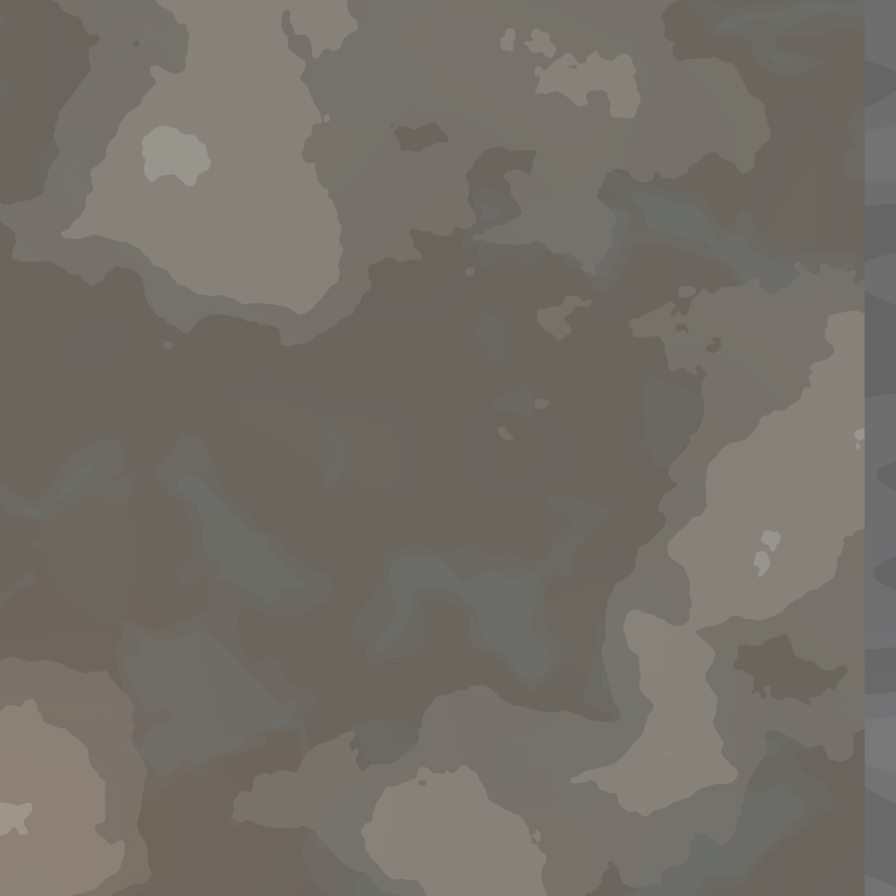
Reproduce this texture procedurally as a Shadertoy shader.

```glsl
const vec3 UMBER = vec3(0.415, 0.396, 0.365);
const vec3 TAUPE = vec3(0.460, 0.445, 0.416);
const vec3 STONE = vec3(0.525, 0.506, 0.474);
const vec3 CHALK = vec3(0.595, 0.584, 0.555);
const vec3 SLATE = vec3(0.422, 0.429, 0.412);
const vec3 STEEL = vec3(0.430, 0.430, 0.435);

vec2 hashGradient(vec2 cell) {
    vec3 q = fract(cell.xyx * vec3(0.1031, 0.1030, 0.0973));
    q += dot(q, q.yzx + 33.33);
    float angle = 6.2832 * fract((q.x + q.y) * q.z);
    return vec2(cos(angle), sin(angle));
}

float gradientNoise(vec2 p) {
    vec2 i = floor(p), f = fract(p);
    vec2 u = f * f * f * (f * (f * 6.0 - 15.0) + 10.0);
    vec2 e = vec2(0.0, 1.0);
    float a = dot(hashGradient(i), f);
    float b = dot(hashGradient(i + e.yx), f - e.yx);
    float c = dot(hashGradient(i + e.xy), f - e.xy);
    float d = dot(hashGradient(i + e.yy), f - e.yy);
    return mix(mix(a, b, u.x), mix(c, d, u.x), u.y);
}

float fbm(vec2 p, int octaves, float gain) {
    float sum = 0.0, amplitude = 1.0;
    for (int i = 0; i < octaves; i++) {
        sum += amplitude * gradientNoise(p);
        p = mat2(1.6, 1.2, -1.2, 1.6) * p + 17.3;
        amplitude *= gain;
    }
    return sum;
}

// Smooth elliptical rise, one at its centre
float mound(vec2 p, vec2 centre, vec2 radius) {
    vec2 q = (p - centre) / radius;
    return exp(-dot(q, q));
}

// Antialiased threshold
float cut(float level, float value) {
    float w = max(fwidth(value) * 0.7, 0.0005);
    return smoothstep(level - w, level + w, value);
}

// Broad pale regions around a dark middle
float relief(vec2 p) {
    float h = 1.00 * mound(p, vec2(0.24, 0.96), vec2(0.16, 0.17));
    h += 0.88 * mound(p, vec2(0.64, 0.93), vec2(0.18, 0.15));
    h += 0.88 * mound(p, vec2(0.28, 0.73), vec2(0.20, 0.10));
    h += 0.92 * mound(p, vec2(0.93, 0.50), vec2(0.16, 0.23));
    h += 0.64 * mound(p, vec2(0.75, 0.26), vec2(0.10, 0.16));
    h += 0.80 * mound(p, vec2(0.53, 0.08), vec2(0.24, 0.11));
    h += 0.85 * mound(p, vec2(0.02, 0.10), vec2(0.12, 0.16));
    return h;
}

// Cool vertical band with faint horizontal steps
vec3 edgeBand(vec2 uv) {
    float n = gradientNoise(vec2(uv.x * 4.0, uv.y * 9.0 + 3.0));
    float tone = 0.035 * cut(-0.05, n) + 0.02 * cut(0.2, n);
    float lower = 0.02 * (1.0 - smoothstep(0.15, 0.45, uv.y));
    return STEEL - 0.035 + tone + lower;
}

void mainImage(out vec4 fragColor, in vec2 fragCoord) {
    vec2 uv = fragCoord / iResolution.xy;

    // Bent coordinates give lobed outlines
    vec2 bend = vec2(fbm(uv * 6.0 + 4.7, 3, 0.5), fbm(uv * 6.0 + 31.2, 3, 0.5));
    vec2 p = uv + 0.065 * bend;

    // Height with large lobes and ragged rims
    float height = relief(p) + 0.50 * fbm(p * vec2(5.0, 6.5) + 8.4, 3, 0.5);
    height += 0.05 * fbm(uv * 42.0, 2, 0.6);

    // Cool stains, strongest low down
    float stain = fbm(p * vec2(6.0, 7.5) + 52.0, 3, 0.5);
    stain += 0.50 * mound(uv, vec2(0.74, 0.12), vec2(0.20, 0.15));
    stain += 0.30 * mound(uv, vec2(0.28, 0.22), vec2(0.24, 0.16));
    stain += 0.25 * mound(uv, vec2(0.94, 0.92), vec2(0.12, 0.10));
    float cool = 0.4 * cut(0.26, stain) + 0.5 * cut(0.45, stain);

    // Flat tonal layers
    vec3 color = mix(UMBER, SLATE, cool);
    color = mix(color, mix(TAUPE, SLATE + 0.02, 0.6 * cool), cut(0.34, height));
    color = mix(color, STONE, cut(0.65, height));
    color = mix(color, CHALK, cut(1.04, height));

    // Warm corner and slight drift of tone
    float warmth = mound(uv, vec2(0.02, 0.06), vec2(0.30, 0.28));
    color += warmth * vec3(0.030, 0.002, -0.008);
    color += 0.006 * gradientNoise(uv * 5.0 + 70.0);

    color = mix(color, edgeBand(uv), cut(0.965, uv.x));
    fragColor = vec4(color, 1.0);
}
```
